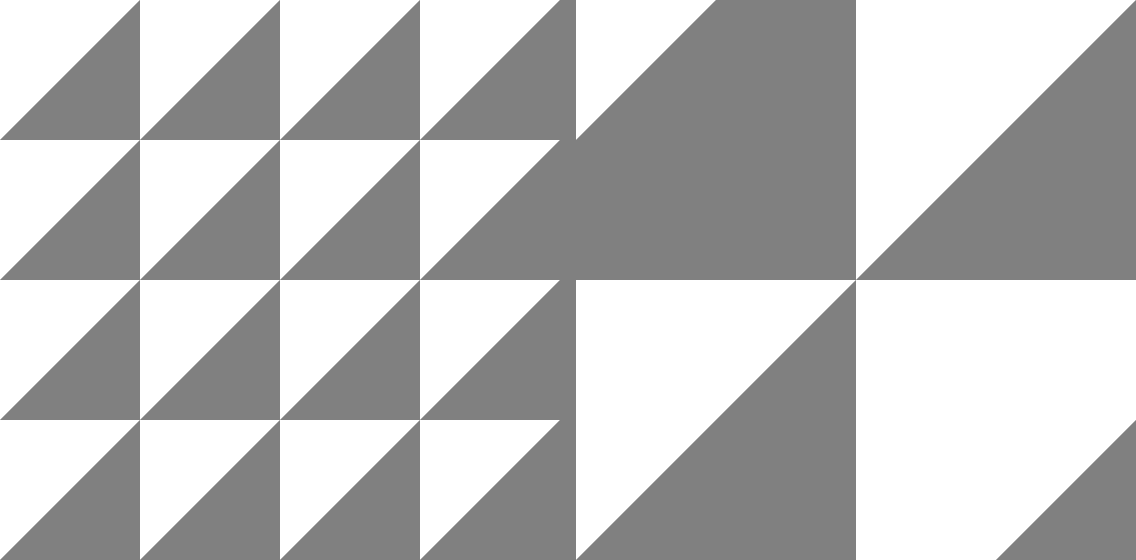
Left, the full canvas; right, a detail of the centre.
A three.js fragment shader for this pattern:

```glsl
// Square grid of cells, each split along its rising diagonal: white above,
// grey below. A signed distance to the grey right triangle, joined with those
// of the two cells that touch it, gives smooth edges that wrap on all sides.

#define REPEATS 4.0
#define PAPER vec3(1.0)
#define INK vec3(0.5)
#define EDGE_SOFTNESS 1.0

varying vec2 vUv;

// Signed distance bound to the lower right half of the unit cell.
float lowerTriangle(vec2 p) {
  float diagonal = (p.y - p.x) * inversesqrt(2.0);
  return max(diagonal, max(p.x - 1.0, -p.y));
}

// Nearest triangle: this cell, its left neighbour and the one above.
float triangleGrid(vec2 p) {
  vec2 cell = fract(p);
  float own = lowerTriangle(cell);
  float left = lowerTriangle(cell + vec2(1.0, 0.0));
  float above = lowerTriangle(cell - vec2(0.0, 1.0));
  return min(own, min(left, above));
}

void main() {
  vec2 grid = vUv * REPEATS;
  vec2 footprint = fwidth(grid);
  float edgeWidth = EDGE_SOFTNESS * max(footprint.x, footprint.y);
  float coverage = clamp(0.5 - triangleGrid(grid) / edgeWidth, 0.0, 1.0);

  // Geometric blend keeps the softened edge slightly darker than the mean.
  vec3 color = PAPER * pow(INK / PAPER, vec3(coverage));
  gl_FragColor = vec4(color, 1.0);
}
```
